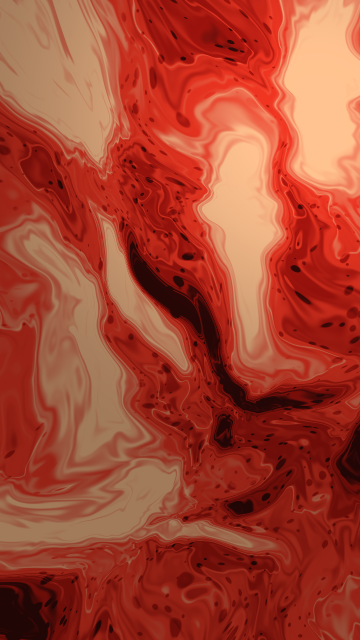
Reproduce this texture procedurally as a WebGL 1 fragment shader.

```glsl
precision highp float;
// Marbled poured paint: cream, red and near-black pools folded into each other.
// Soft pools set an ink depth, layered sines fold it, its contours give veins,
// cellular noise adds droplets, and a warm light falls from the upper right.
uniform vec2 u_resolution;

#define CREAM vec3(0.96, 0.73, 0.54)
#define CORAL vec3(0.90, 0.45, 0.33)
#define RED vec3(0.90, 0.20, 0.125)
#define DEEP vec3(0.64, 0.075, 0.05)
#define DARK vec3(0.19, 0.035, 0.03)
#define FOLD 0.36
#define STAIN 0.24
#define STREAKS 0.07
#define VEINS 0.24
#define DROPLETS 0.28
#define SHADE 0.66

const mat2 TURN = mat2(0.8, 0.6, -0.6, 0.8);

vec2 hash2(vec2 p) {
  vec3 q = fract(p.xyx * vec3(0.1031, 0.103, 0.0973));
  q += dot(q, q.yzx + 33.33);
  return fract((q.xx + q.yz) * q.zy);
}

// Layered sines, about -1 to 1
float waves(vec2 p) {
  float sum = 0.0, amp = 0.55;
  for (int i = 0; i < 5; i++) {
    sum += amp * sin(p.x + 1.6 * sin(p.y * 0.8 + float(i)));
    p = TURN * p * 1.85 + 1.3;
    amp *= 0.58;
  }
  return sum;
}

// Fluid folding of the plane
vec2 fold(vec2 p) {
  float freq = 4.0;
  mat2 turn = TURN;
  for (int i = 0; i < 6; i++) {
    p += FOLD / freq * sin(freq * (turn * p).yx + vec2(1.0, 2.6) * float(i + 1));
    turn *= TURN;
    freq *= 1.75;
  }
  return p;
}

// Soft ellipse whose first radius points along the angle
float pool(vec2 p, vec2 center, float angle, vec2 radii) {
  float c = cos(angle), s = sin(angle);
  vec2 d = p - center;
  vec2 q = vec2(c * d.x + s * d.y, c * d.y - s * d.x) / radii;
  return 1.0 - smoothstep(0.5, 1.4, length(q));
}

float palePools(vec2 p) {
  float a = pool(p, vec2(0.70, 1.24), 1.57, vec2(0.38, 0.115));
  a = max(a, pool(p, vec2(0.97, 1.64), 1.57, vec2(0.38, 0.19)));
  a = max(a, pool(p, vec2(0.17, 1.60), 0.3, vec2(0.28, 0.25)));
  a = max(a, pool(p, vec2(0.10, 0.88), -1.1, vec2(0.40, 0.11)));
  a = max(a, pool(p, vec2(0.31, 0.99), -0.95, vec2(0.22, 0.045)));
  a = max(a, pool(p, vec2(0.20, 0.43), -0.25, vec2(0.30, 0.16)));
  return max(a, pool(p, vec2(0.53, 0.21), -0.35, vec2(0.22, 0.045)));
}

float darkPools(vec2 p) {
  float a = pool(p, vec2(0.56, 0.85), -1.08, vec2(0.24, 0.045));
  a = max(a, pool(p, vec2(0.76, 0.68), -0.1, vec2(0.17, 0.06)));
  a = max(a, pool(p, vec2(0.38, 1.04), -0.9, vec2(0.15, 0.035)));
  a = max(a, pool(p, vec2(0.58, 0.57), -0.9, vec2(0.10, 0.035)));
  a = max(a, pool(p, vec2(0.95, 0.48), 1.4, vec2(0.24, 0.055)));
  a = max(a, pool(p, vec2(0.67, 0.32), 0.2, vec2(0.08, 0.045)));
  return max(a, pool(p, vec2(0.10, 0.10), -0.7, vec2(0.16, 0.07)));
}

// Scattered round drops, one per cell at most
float droplets(vec2 p) {
  vec2 cell = floor(p), rnd = hash2(cell);
  float radius = 0.08 + 0.2 * rnd.y;
  float d = length(fract(p) - 0.3 - 0.4 * rnd);
  return (1.0 - smoothstep(radius * 0.6, radius, d)) * step(0.6, fract(rnd.x * 7.0 + rnd.y * 3.0));
}

vec3 paint(vec2 p) {
  vec2 q = fold(p);
  // Streaked stain running from upper left to lower right
  vec2 flow = vec2(dot(q, vec2(0.86, 0.5)), dot(q, vec2(-0.5, 0.86)));
  float stain = waves(flow * vec2(15.0, 5.0));
  float drift = waves(q * 7.0 + 4.0);
  float pale = palePools(q), dark = darkPools(q);
  float calm = mix(1.0, 0.45, pale * smoothstep(0.45, 0.8, p.x));
  float ink = 0.57 - 0.52 * pale + 0.40 * dark + STAIN * calm * (0.75 * stain + 0.35 * drift);

  // Contour streaks and thin pale veins
  float level = ink;
  ink += calm * STREAKS * (sin(level * 48.0 + 3.0 * drift) + 0.6 * sin(level * 85.0 + 5.0 * stain));
  float vein = 1.0 - smoothstep(0.0, 0.16, abs(sin(level * 9.0 + 1.5 * drift)));
  ink -= VEINS * vein * smoothstep(0.25, 0.5, level) * (1.0 - 0.6 * dark);
  float drops = max(droplets(q * 17.0), droplets(TURN * q * 34.0));
  ink += DROPLETS * drops * smoothstep(0.25, 0.55, level);

  vec3 color = mix(CREAM, CORAL, smoothstep(0.08, 0.30, ink));
  color = mix(color, RED, smoothstep(0.26, 0.46, ink));
  color = mix(color, DEEP, smoothstep(0.48, 0.74, ink));
  color = mix(color, DARK, smoothstep(0.80, 1.02, ink));
  float light = mix(1.05, SHADE, smoothstep(0.1, 1.05, distance(p, vec2(0.88, 1.45))));
  return color * light;
}

void main() {
  // Four samples per pixel keep the thin veins smooth
  vec3 sum = vec3(0.0);
  for (int i = 0; i < 4; i++) {
    vec2 offset = vec2(mod(float(i), 2.0), floor(float(i) * 0.5)) * 0.5 - 0.25;
    sum += paint((gl_FragCoord.xy + offset) / u_resolution.x);
  }
  gl_FragColor = vec4(sum * 0.25, 1.0);
}
```
